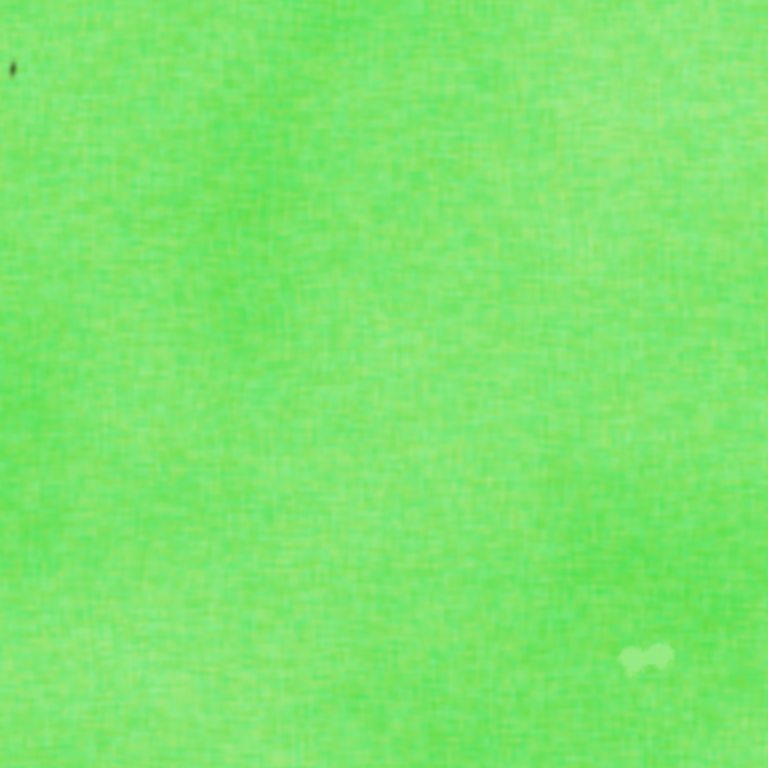
A WebGL 1 fragment shader for this texture:

```glsl
precision highp float;
// Light green dyed cloth: broad soft stains and cloudy mottling set the tone,
// crossed streak noise gives the blurred weave, and faint hue noise tints threads.
// A pale smudge and one tiny dark fleck lie on top.
uniform vec2 u_resolution;

float hash(vec2 p) {
  vec3 q = fract(vec3(p.xyx) * 0.1031);
  q += dot(q, q.yzx + 33.33);
  return fract((q.x + q.y) * q.z);
}

float noise(vec2 p) {
  vec2 cell = floor(p), f = fract(p);
  f = f * f * (3.0 - 2.0 * f);
  return mix(mix(hash(cell), hash(cell + vec2(1.0, 0.0)), f.x),
             mix(hash(cell + vec2(0.0, 1.0)), hash(cell + 1.0), f.x), f.y);
}

// Fractal noise centred on zero
float clouds(vec2 p) {
  float sum = 0.0, amplitude = 0.5;
  for (int i = 0; i < 5; i++) {
    sum += amplitude * (noise(p) - 0.5);
    p = mat2(1.6, 1.2, -1.2, 1.6) * p + 17.3;
    amplitude *= 0.55;
  }
  return sum;
}

// Soft elliptical spot
float spot(vec2 p, vec2 centre, vec2 radius) {
  vec2 d = (p - centre) / radius;
  return exp(-dot(d, d));
}

// Dark and light regions of uneven dye
float dye(vec2 uv) {
  vec2 p = uv + 0.10 * vec2(clouds(uv * 7.0 + 3.0), clouds(uv * 7.0 + 41.0));
  float bend = p.x - 0.31 - 1.3 * (p.y - 0.7) * (p.y - 0.7);
  float band = exp(-bend * bend / 0.006) * smoothstep(0.36, 0.56, p.y);
  float tone = -0.21 * band;
  tone -= 0.22 * spot(p, vec2(0.83, 0.21), vec2(0.24, 0.13));
  tone -= 0.13 * spot(p, vec2(0.0, 0.47), vec2(0.16, 0.24));
  tone -= 0.10 * spot(p, vec2(0.52, 0.08), vec2(0.16, 0.12));
  tone += 0.13 * spot(p, vec2(0.72, 0.74), vec2(0.28, 0.20));
  tone += 0.12 * spot(p, vec2(1.0, 0.95), vec2(0.22, 0.18));
  tone += 0.15 * spot(p, vec2(0.22, 0.14), vec2(0.24, 0.12));
  return tone + 0.38 * clouds(uv * vec2(5.0, 6.5) + 9.0);
}

// Horizontal and vertical threads with a little fine grain
float weave(vec2 uv) {
  vec2 p = uv + 0.012 * vec2(noise(uv * 9.0), noise(uv * 9.0 + 50.0));
  float across = noise(p * vec2(42.0, 165.0)) - 0.5;
  float upright = noise(p * vec2(165.0, 48.0) + 80.0) - 0.5;
  float grain = noise(p * 115.0 + 140.0) - 0.5;
  return 0.25 * across + 0.20 * upright + 0.18 * grain;
}

void main() {
  vec2 uv = gl_FragCoord.xy / u_resolution;
  float tone = clamp(0.47 + dye(uv) + weave(uv), 0.0, 1.0);
  vec3 deepGreen = vec3(0.355, 0.875, 0.31);
  vec3 paleGreen = vec3(0.64, 0.93, 0.56);
  vec3 color = mix(deepGreen, paleGreen, tone);

  // Threads lean slightly yellow or blue
  float warmth = noise(uv * vec2(85.0, 110.0) + 200.0) - 0.5;
  color += warmth * vec3(0.075, -0.015, -0.06);

  // Pale smudge made of two ragged lobes
  vec2 ragged = uv + 0.018 * vec2(clouds(uv * 60.0), clouds(uv * 60.0 + 30.0));
  float lobes = min(length((ragged - vec2(0.825, 0.140)) / vec2(0.020, 0.018)),
                    length((ragged - vec2(0.855, 0.146)) / vec2(0.021, 0.016)));
  float smudge = 1.0 - smoothstep(0.7, 1.25, lobes);
  color = mix(color, vec3(0.62, 0.93, 0.54), 0.8 * smudge);

  // Dark fleck
  float fleck = spot(uv, vec2(0.017 + 0.1 * (uv.y - 0.91), 0.91), vec2(0.0045, 0.009));
  color = mix(color, vec3(0.25, 0.36, 0.16), 0.85 * fleck);

  gl_FragColor = vec4(color, 1.0);
}
```
